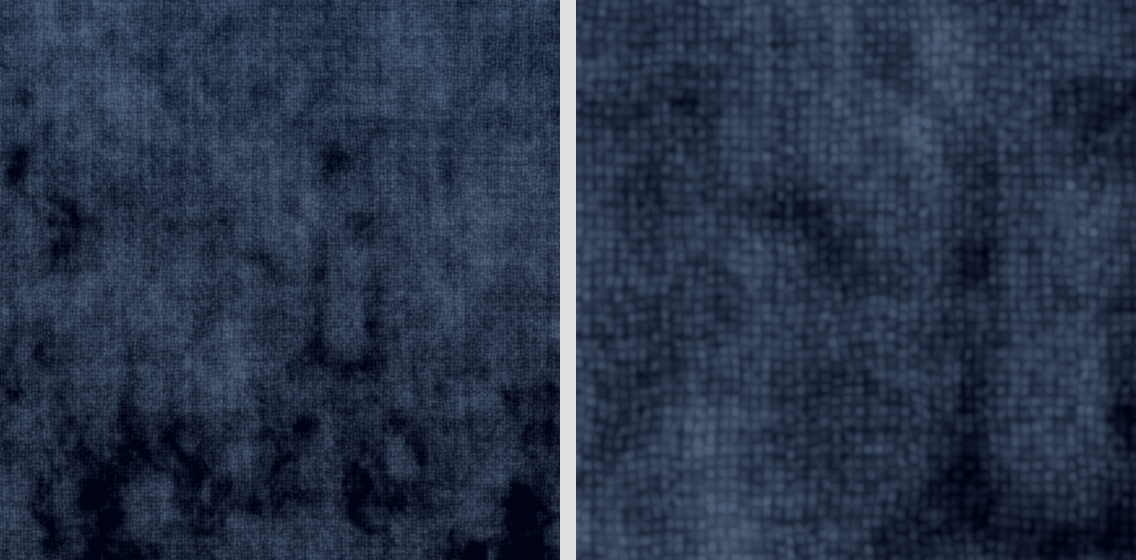
Left: the whole. Right: its middle third, enlarged.
A WebGL 2 fragment shader for this texture:

```glsl
#version 300 es
precision highp float;
// Crushed navy velvet: ribbed pile with worn highlights and dark bruised patches.

uniform vec2 u_resolution;
out vec4 fragColor;

const vec3 DEEP_NAVY = vec3(0.02, 0.04, 0.11);
const vec3 PALE_NAVY = vec3(0.25, 0.31, 0.40);
const vec2 KNOT_COUNT = vec2(150.0, 138.0);

float hash(vec2 p) {
    return fract(sin(dot(p, vec2(127.1, 311.7))) * 43758.5453);
}

float valueNoise(vec2 p) {
    vec2 cell = floor(p);
    vec2 f = fract(p);
    f = f * f * (3.0 - 2.0 * f);
    float low = mix(hash(cell), hash(cell + vec2(1.0, 0.0)), f.x);
    float high = mix(hash(cell + vec2(0.0, 1.0)), hash(cell + vec2(1.0, 1.0)), f.x);
    return mix(low, high, f.y);
}

// Layered noise, normalised to 0..1
float fbm(vec2 p, int octaves) {
    float sum = 0.0;
    float total = 0.0;
    float amplitude = 0.5;
    for (int i = 0; i < octaves; i++) {
        sum += amplitude * valueNoise(p);
        total += amplitude;
        amplitude *= 0.55;
        p = p * 2.03 + vec2(17.3, 9.1);
    }
    return sum / total;
}

// Zero-centred noise stretched by its scale
float streak(vec2 uv, vec2 scale, vec2 seed) {
    return valueNoise(uv * scale + seed) - 0.5;
}

// Soft round tufts in slightly staggered columns
float pileKnots(vec2 uv, vec2 count) {
    vec2 wobble = vec2(valueNoise(uv * 45.0), valueNoise(uv * 45.0 + 31.0));
    vec2 q = uv * count + 0.7 * wobble;
    q.y += 0.4 * hash(vec2(floor(q.x), 3.0));
    float tuft = 1.0 - smoothstep(0.12, 0.62, length(fract(q) - 0.5));
    return tuft * (0.6 + 0.8 * hash(floor(q))) - 0.47;
}

void main() {
    vec2 uv = gl_FragCoord.xy / u_resolution;
    float height = uv.y - 0.5;

    // Broad shading and ragged mottling of the nap
    vec2 warp = vec2(fbm(uv * 9.0 + 4.0, 3), fbm(uv * 9.0 + 23.0, 3)) - 0.5;
    vec2 nap = uv + 0.06 * warp;
    float broad = fbm(nap * vec2(6.0, 4.0) + vec2(2.7, 8.4), 5);
    float mottle = fbm(nap * vec2(25.0, 17.0) + vec2(41.0, 13.0), 4);

    // Crushed patches, rarer toward the top
    float depth = 0.6 * broad + 0.4 * mottle + 0.10 * height;
    float crushed = 1.0 - smoothstep(0.25, 0.46, depth);

    // Ribs, cross lines and fine fibres
    float ribs = streak(uv, vec2(150.0, 7.0), vec2(5.0)) * 0.20
               + streak(uv, vec2(55.0, 3.0), vec2(61.0)) * 0.16;
    float crossLines = streak(uv, vec2(9.0, 120.0), vec2(83.0)) * 0.18;
    float fibres = streak(uv, vec2(215.0, 180.0), vec2(11.0)) * 0.42;
    float pile = ribs + crossLines + fibres + 0.24 * pileKnots(uv, KNOT_COUNT);

    float tone = 0.59 + 0.22 * height;
    tone += 0.85 * (broad - 0.5) + 0.85 * (mottle - 0.5);
    tone -= 0.42 * crushed;
    tone += pile * mix(1.0, 0.4, crushed);

    vec3 colour = mix(DEEP_NAVY, PALE_NAVY, clamp(tone, -0.1, 1.2));
    // Upper nap leans slightly cooler
    colour += vec3(-0.008, 0.004, 0.012) * smoothstep(0.0, 0.5, height);
    fragColor = vec4(max(colour, 0.0), 1.0);
}
```
